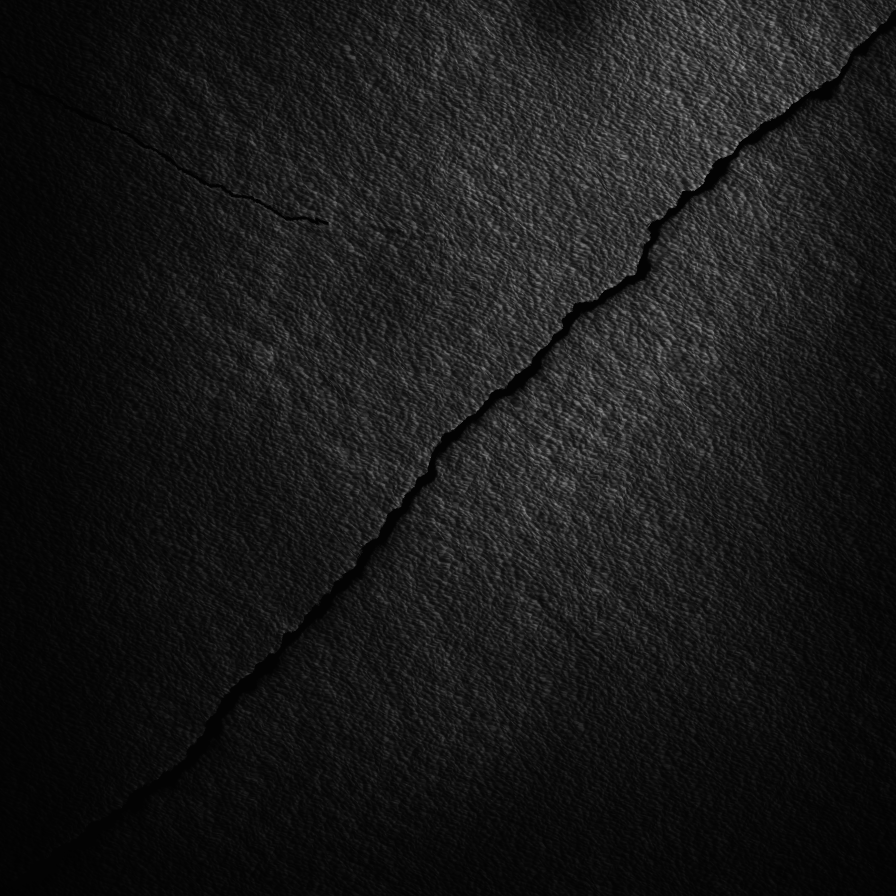
A Shadertoy shader for this texture:

```glsl
// A dark slab of rough stone, split by a jagged diagonal crack and a thin hairline.
// Cellular bumps lit from the upper right give the grain, layered sines the mottling,
// and signed distances to polylines carve the cracks, their rims and their shadows.

const vec2 MAIN_CRACK[18] = vec2[18](
    vec2(1.02, 1.00), vec2(.957, .941), vec2(.931, .906), vec2(.827, .841),
    vec2(.785, .795), vec2(.730, .752), vec2(.711, .697), vec2(.671, .664),
    vec2(.641, .656), vec2(.592, .590), vec2(.484, .501), vec2(.479, .475),
    vec2(.391, .362), vec2(.306, .271), vec2(.254, .221), vec2(.208, .154),
    vec2(.091, .065), vec2(.02, .02));

const vec2 HAIRLINE[8] = vec2[8](
    vec2(-.01, .926), vec2(.078, .880), vec2(.130, .854), vec2(.169, .835),
    vec2(.228, .796), vec2(.280, .776), vec2(.326, .757), vec2(.365, .750));

// Separate start and end pairs
const vec2 SCRATCHES[8] = vec2[8](
    vec2(.60, .335), vec2(.69, .25), vec2(.41, .748), vec2(.52, .725),
    vec2(.88, .375), vec2(.99, .315), vec2(.12, .62), vec2(.19, .58));

vec2 hash22(vec2 p) {
    vec3 q = fract(p.xyx * vec3(.1031, .1030, .0973));
    q += dot(q, q.yzx + 33.33);
    return fract((q.xx + q.yz) * q.zy);
}

// Distance to the nearest scattered cell centre
float cellular(vec2 p) {
    vec2 cell = floor(p);
    float nearest = 4.;
    for (int i = 0; i < 9; i++) {
        vec2 o = vec2(i % 3 - 1, i / 3 - 1);
        vec2 r = o + hash22(cell + o + 200.) - fract(p);
        nearest = min(nearest, dot(r, r));
    }
    return sqrt(nearest);
}

// Slope of the cellular bumps towards the light
float bumpLight(vec2 p) {
    return cellular(p + vec2(.24, .30)) - cellular(p);
}

// Turning, warped sine layers, roughly -1 to 1
float layeredSines(vec2 p) {
    float sum = 0., amp = .5;
    for (int i = 0; i < 5; i++) {
        p += .6 * sin(p.yx * 1.3 + float(i) * 2.1);
        sum += amp * sin(p.x) * cos(p.y);
        p = mat2(.8, -.6, .6, .8) * p * 1.9;
        amp *= .66;
    }
    return sum;
}

// x: distance to a segment, y: the same, signed by the side
vec2 segmentDist(vec2 p, vec2 a, vec2 b) {
    vec2 ab = b - a, ap = p - a;
    float d = length(ap - ab * clamp(dot(ap, ab) / dot(ab, ab), 0., 1.));
    return vec2(d, d * sign(ab.x * ap.y - ab.y * ap.x));
}

float glow(vec2 p, vec2 centre, float spread) {
    vec2 d = p - centre;
    return exp(-dot(d, d) / spread);
}

void mainImage(out vec4 fragColor, in vec2 fragCoord) {
    vec2 p = fragCoord / iResolution.xy;
    float soft = 1. / iResolution.y;

    // Ragged edges for all the cracks
    vec2 ragged = p + .004 * vec2(layeredSines(p * 75.), layeredSines(p.yx * 75. + 7.));
    ragged += .008 * (cellular(p * 42.) - .45) * vec2(1., -.6);
    vec2 crack = vec2(9.), hairline = vec2(9.);
    for (int i = 0; i < 17; i++) {
        vec2 d = segmentDist(ragged, MAIN_CRACK[i], MAIN_CRACK[i + 1]);
        if (d.x < crack.x) crack = d;
    }
    float scratch = 9.;
    for (int i = 0; i < 7; i++) {
        vec2 d = segmentDist(ragged, HAIRLINE[i], HAIRLINE[i + 1]);
        if (d.x < hairline.x) hairline = d;
        if (i % 2 == 0) scratch = min(scratch, segmentDist(ragged, SCRATCHES[i], SCRATCHES[i + 1]).x);
    }

    // Broad light: strongest at the upper right, fading to the left and bottom
    float light = .034 + .225 * glow(p, vec2(.75, .93), .075)
        + .065 * glow(p, vec2(.40, .66), .07)
        + .09 * glow(p, vec2(.70, .55), .07) + .045 * glow(p, vec2(.55, .33), .06);
    light *= mix(.35, 1., smoothstep(0., .25, p.x)) * mix(.5, 1., smoothstep(0., .22, p.y));
    light *= 1. - .5 * smoothstep(0., .02, crack.y) * smoothstep(.8, 1., p.x);

    // Stains, dark hollows and a rough pale patch
    float mottle = layeredSines(p * 9. + 2.);
    light *= 1. + .3 * mottle;
    light *= 1. - .7 * glow(p, vec2(.63, 1.), .004) - .35 * glow(p, vec2(.44, .69), .004);
    float rough = glow(p, vec2(.31, .58), .004);
    light += .03 * rough;

    // Fine grain stretched along a gentle downward slope, with sparser coarse dents
    vec2 grain = vec2(dot(p, vec2(.91, -.42)) * .6, dot(p, vec2(.42, .91)));
    grain += .003 * layeredSines(p * 25.);
    float relief = bumpLight(grain * 270.) + .6 * bumpLight(grain * 140. + 31.)
        + (.3 + .5 * rough + .3 * mottle) * bumpLight(grain * 45. + 57.);
    float tone = light * exp(1.75 * relief);

    // Scratches and the hairline with its pale lip
    tone *= 1. - .45 * (1. - smoothstep(.0005, .004, scratch));
    tone += .06 * smoothstep(.05, .2, p.x) * exp(-pow((hairline.y + .003) / .0018, 2.));
    tone *= smoothstep(.0006, .002 + soft, hairline.x);

    // Main crack: lit upper rim, black gap of uneven width, soft shadow below
    float gap = mix(.009, .004, p.y) * (.35 + 1.5 * cellular(p * 24. + 9.));
    tone *= 1. + .4 * exp(-pow((crack.y + .005) / .003, 2.));
    tone *= 1. - .75 * step(0., crack.y) * exp(-max(crack.y - gap, 0.) / .011);
    tone = mix(tone, .006, smoothstep(-.003 - soft, -.002, crack.y)
        * (1. - smoothstep(gap, gap + .004 + soft, crack.y)));

    // Gentle shoulder on the highlights
    fragColor = vec4(vec3(clamp(tone / (1. + .7 * tone) + .006, 0., 1.)), 1.);
}
```
